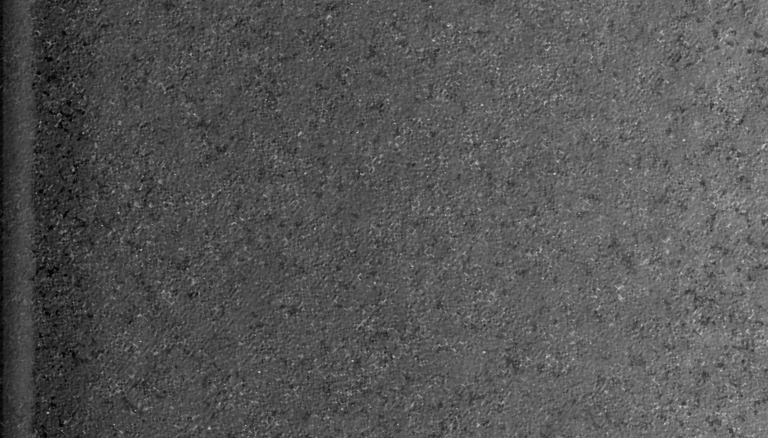
This texture is drawn by a Shadertoy shader. Its source:

```glsl
// Grainy grey plaster, brightening to the right, with a dark trench and a smooth strip at the left.

const float TONE_LEFT = 0.262;      // base grey beside the trench
const float TONE_RIGHT = 0.455;     // base grey at the right edge
const float TONE_CURVE = 1.45;
const float TRENCH_DEPTH = 0.085;
const float STRIP_WIDTH = 0.043;    // share of the canvas width
const float GRAIN_SCALE = 215.0;    // grains per canvas height
const float GRAIN_RELIEF = 0.135;
const float FINE_GAIN = 0.045;
const float PIT_SCALE = 75.0;
const float PIT_DEPTH = 0.10;
const float GLINT_SCALE = 175.0;
const float GLINT_GAIN = 0.27;
const float BLOTCH_SCALE = 27.0;
const float BLOTCH_GAIN = 0.08;
const float CHIP_SCALE = 24.0;      // cells for the rare white chips
const float CHIP_SHARE = 0.09;
const vec2 LIGHT_STEP = vec2(-0.75, 0.65);
const mat2 TURN = mat2(0.8, 0.6, -0.6, 0.8);

float hash(vec2 p) {
    return fract(sin(dot(p, vec2(12.9898, 78.233))) * 43758.5453);
}

float noise(vec2 p) {
    vec2 cell = floor(p);
    vec2 f = fract(p);
    f = f * f * (3.0 - 2.0 * f);
    float low = mix(hash(cell), hash(cell + vec2(1.0, 0.0)), f.x);
    float high = mix(hash(cell + vec2(0.0, 1.0)), hash(cell + vec2(1.0)), f.x);
    return mix(low, high, f.y);
}

float fbm(vec2 p) {
    float sum = 0.0;
    float gain = 0.5;
    for (int i = 0; i < 4; i++) {
        sum += gain * noise(p);
        p = TURN * p * 2.03 + 17.3;
        gain *= 0.5;
    }
    return sum / 0.9375;
}

// Large gradient across the canvas
float baseTone(float u) {
    float tone = mix(TONE_LEFT, TONE_RIGHT, pow(u, TONE_CURVE));
    tone -= TRENCH_DEPTH * (1.0 - smoothstep(0.075, 0.15, u));
    tone -= 0.012 * exp(-pow((u - 0.46) / 0.07, 2.0));
    return tone;
}

// Smooth band at the left with a dark outer edge
float stripTone(float u) {
    float tone = mix(0.15, 0.28, smoothstep(0.005, 0.032, u));
    return tone * mix(0.35, 1.0, smoothstep(0.002, 0.006, u));
}

// Rare small white chips, one per chosen cell
float chips(vec2 p, float pixel) {
    vec2 cell = floor(p * CHIP_SCALE);
    vec2 centre = 0.2 + 0.6 * vec2(hash(cell + 3.1), hash(cell + 7.7));
    vec2 offset = (fract(p * CHIP_SCALE) - centre) / CHIP_SCALE;
    float size = mix(0.0010, 0.0032, hash(cell + 5.3));
    float dist = length(offset * vec2(1.0, 1.3)) - size;
    float chosen = step(hash(cell + 11.9), CHIP_SHARE);
    return chosen * (1.0 - smoothstep(-pixel, pixel, dist));
}

void mainImage(out vec4 fragColor, in vec2 fragCoord) {
    vec2 p = fragCoord / iResolution.y;
    vec2 q = TURN * p;
    float u = fragCoord.x / iResolution.x;
    float pixel = 1.0 / iResolution.y;

    // Regions
    float ragged = (noise(p * 55.0) - 0.5) * 0.006;
    float body = smoothstep(STRIP_WIDTH - 0.006, STRIP_WIDTH + 0.006, u + ragged);
    float trench = body * (1.0 - smoothstep(0.08, 0.12, u));
    float rightEnd = smoothstep(0.84, 0.92, u);

    // Embossed fine grain, turned off the pixel axes
    vec2 g = q * GRAIN_SCALE;
    float relief = noise(g) - noise(g + TURN * LIGHT_STEP);
    float fine = noise(TURN * g * 1.6 + 40.0) - 0.5;

    // Small clusters of pits and glints
    float cluster = fbm(p * 24.0 + 4.0);
    float roughness = mix(0.7, 1.25, smoothstep(0.3, 0.7, cluster));
    float pits = smoothstep(0.57, 0.80, fbm(q * PIT_SCALE + 31.0));
    float glints = pow(noise(q * GLINT_SCALE + 9.0), 7.0);

    float tone = mix(stripTone(u), baseTone(u), body);
    float surface = GRAIN_RELIEF * relief * roughness + FINE_GAIN * fine;
    surface += GLINT_GAIN * glints * roughness;
    surface -= PIT_DEPTH * pits * (1.0 + 0.7 * trench + 0.6 * rightEnd);
    surface += BLOTCH_GAIN * (fbm(q * BLOTCH_SCALE + 50.0) - 0.5) * (1.0 + rightEnd);
    tone += surface * mix(0.5, 1.0, body);

    tone = mix(tone, 0.85, 0.8 * body * chips(p, pixel));
    fragColor = vec4(vec3(clamp(tone, 0.02, 1.0)), 1.0);
}
```
